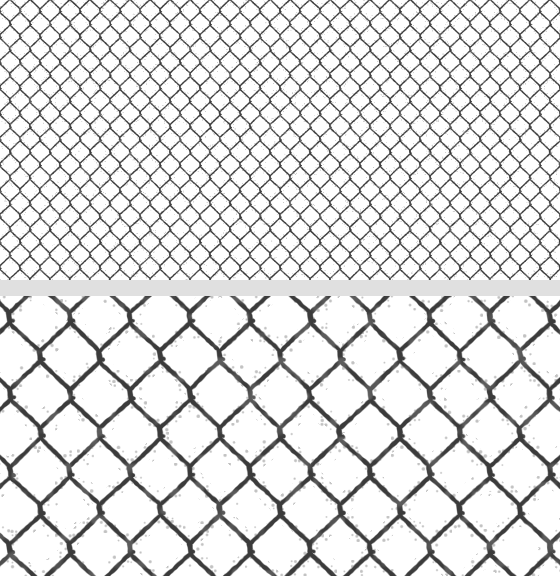
Top: the whole. Bottom: its middle third, enlarged.
Give the GLSL for this pattern, as a WebGL 2 fragment shader.

```glsl
#version 300 es
precision highp float;

uniform vec2 u_resolution;
out vec4 outColor;

// Lengths are fractions of the canvas height.
const vec2 PITCH = vec2(2.0 / 28.0, 1.0 / 10.9);
const vec2 FIRST_KNOT = vec2(0.0, 0.595);
const float WIRE_RADIUS = 0.0025;
const float KNOT_HALF = 0.0062;
const vec3 BACKGROUND = vec3(1.0);
const vec3 STEEL_DARK = vec3(0.23);
const vec3 STEEL_WORN = vec3(0.36);
const vec3 SPECK_GREY = vec3(0.66);

float hash(vec2 p) {
    vec3 q = fract(vec3(p.xyx) * 0.1031);
    q += dot(q, q.yzx + 33.33);
    return fract((q.x + q.y) * q.z);
}

float noise(vec2 p) {
    vec2 i = floor(p);
    vec2 f = fract(p);
    f = f * f * (3.0 - 2.0 * f);
    float low = mix(hash(i), hash(i + vec2(1, 0)), f.x);
    float high = mix(hash(i + vec2(0, 1)), hash(i + vec2(1, 1)), f.x);
    return mix(low, high, f.y);
}

float segment(vec2 p, vec2 a, vec2 b) {
    vec2 ab = b - a;
    float t = clamp(dot(p - a, ab) / dot(ab, ab), 0.0, 1.0);
    return length(p - a - ab * t);
}

// Offset from the nearest knot of one of the two interleaved grids
vec2 knotOffset(vec2 p, vec2 shift, vec2 pitch) {
    vec2 q = p - shift * pitch;
    return q - pitch * round(q / pitch);
}

// Straight mesh sides, joined by short upright knots
float meshDistance(vec2 p, vec2 pitch, float knotHalf) {
    vec2 q = abs(knotOffset(p, vec2(0.0), pitch));
    vec2 far = 0.5 * pitch;
    return segment(q, vec2(0.0, knotHalf), far - vec2(0.0, knotHalf));
}

// Twisted overlap with a small hook on one side
float knotDistance(vec2 k, float halfLength) {
    float twist = segment(k, vec2(-0.0008, halfLength), vec2(0.0008, -halfLength));
    float hook = segment(k, vec2(0.0, -0.3 * halfLength), vec2(0.004, -0.6 * halfLength));
    return min(twist, hook + 0.0008);
}

float coverage(float d, float softness) {
    return 1.0 - smoothstep(-softness, softness, d);
}

// Sparse flecks scattered close to the wires
float flecks(vec2 p, float wireDistance, float density, float softness) {
    vec2 grid = p * density;
    vec2 id = floor(grid);
    vec2 center = 0.3 + 0.4 * vec2(hash(id + 17.0), hash(id + 53.0));
    float radius = mix(0.15, 0.4, hash(id + 91.0));
    float dotMask = coverage((length(fract(grid) - center) - radius) / density, softness);
    float chance = mix(0.24, 0.0, smoothstep(0.004, 0.016, wireDistance));
    return dotMask * step(hash(id), chance);
}

void main() {
    vec2 p = gl_FragCoord.xy / u_resolution.y;
    float pixel = 1.0 / u_resolution.y;
    float softness = max(0.7 * pixel, 0.0011);

    // Slight bends in the wire
    vec2 bend = vec2(noise(p * 24.0), noise(p * 24.0 + 71.0)) - 0.5;
    vec2 m = p - FIRST_KNOT + 0.0016 * bend;

    // Wire and knots, with uneven edges
    float mesh = meshDistance(m, PITCH, KNOT_HALF);
    float knots = min(knotDistance(knotOffset(m, vec2(0.0), PITCH), KNOT_HALF),
                      knotDistance(knotOffset(m, vec2(0.5), PITCH), KNOT_HALF));
    float rough = 0.0012 * (noise(p * 210.0) - 0.5);
    float fence = min(mesh - WIRE_RADIUS, knots - 1.25 * WIRE_RADIUS) + rough;

    // Worn steel over pale flecks
    float wear = smoothstep(0.45, 0.9, noise(p * 95.0 + 13.0));
    vec3 steel = mix(STEEL_DARK, STEEL_WORN, wear);
    float fleckMask = flecks(p, mesh, 190.0, softness);
    vec3 color = mix(BACKGROUND, SPECK_GREY, 0.7 * fleckMask);
    color = mix(color, steel, coverage(fence, softness));
    outColor = vec4(color, 1.0);
}
```
